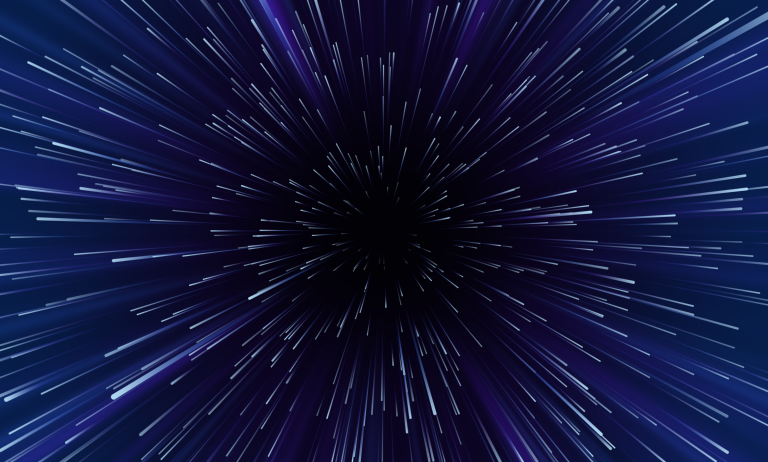
Reproduce this background procedurally as a Shadertoy shader.

```glsl
// Star streaks rushing outward from a dark centre over a navy and violet haze.

const float TAU = 6.2831853;
const vec3 VOID_BLACK = vec3(0.006, 0.002, 0.022);
const vec3 DEEP_VIOLET = vec3(0.042, 0.016, 0.13);
const vec3 NAVY = vec3(0.025, 0.115, 0.29);
const vec3 VIOLET = vec3(0.21, 0.07, 0.52);
const vec3 AZURE = vec3(0.20, 0.38, 0.82);
const vec3 ICE = vec3(0.68, 0.84, 0.94);

float hash(vec2 p) {
    return fract(sin(dot(p, vec2(127.1, 311.7))) * 43758.5453);
}

// Smooth noise around the full turn, periodic over the given cell count
float ringNoise(float turn, float cells, float seed) {
    float x = turn * cells;
    float cell = floor(x);
    float a = hash(vec2(mod(cell, cells), seed));
    float b = hash(vec2(mod(cell + 1.0, cells), seed));
    return mix(a, b, smoothstep(0.0, 1.0, x - cell));
}

// Dark core, violet ring and bluer left and right sides
vec3 haze(vec2 p) {
    float r = length(p);
    float side = length(p * vec2(1.0, 0.65));
    vec3 color = mix(VOID_BLACK, DEEP_VIOLET, smoothstep(0.06, 0.46, r));
    return mix(color, NAVY, smoothstep(0.30, 0.88, side));
}

// Broad blurred rays between the sharp streaks
vec3 softRays(float turn, float r) {
    float violetRay = pow(ringNoise(turn, 96.0, 3.0), 4.0);
    float blueRay = pow(ringNoise(turn, 150.0, 8.0), 5.0);
    float reach = smoothstep(0.16, 0.65, r);
    return reach * (0.28 * VIOLET * violetRay + 0.20 * AZURE * blueRay);
}

// Tapered streak pointing away from the origin: rgb colour, alpha coverage
vec4 streak(vec2 p, vec2 head, float tail, float halfWidth, vec3 tint, float soft) {
    float reach = length(head);
    vec2 dir = head / reach;
    float along = dot(p, dir);
    float across = dot(p, vec2(-dir.y, dir.x));
    float t = clamp((along / reach - tail) / (1.0 - tail), 0.0, 1.0);
    float gap = along - clamp(along, tail * reach, reach);
    float d = length(vec2(gap, across)) - halfWidth * mix(0.4, 1.0, t);
    vec3 color = mix(tint, ICE, smoothstep(0.35, 1.0, t));
    return vec4(color, (1.0 - smoothstep(-soft, soft, d)) * pow(t, 1.1));
}

// Wide blurred shaft without a bright tip
vec3 shaft(vec2 p, vec2 through, float halfWidth, vec3 tint) {
    vec2 dir = normalize(through);
    float along = dot(p, dir);
    float across = dot(p, vec2(-dir.y, dir.x));
    float profile = exp(-pow(across / (halfWidth * max(along, 0.05)), 2.0));
    return tint * profile * smoothstep(0.18, 0.60, along);
}

vec3 over(vec3 base, vec4 paint, float opacity) {
    return mix(base, paint.rgb, paint.a * opacity);
}

// One ring of sectors, each holding a single random streak
vec3 addLayer(vec3 base, vec2 p, float turn, float layer, float soft) {
    float sectors = 36.0 + 3.0 * layer;
    float shifted = fract(turn + layer * 0.381966);
    vec2 id = vec2(floor(shifted * sectors), layer + 1.0);
    float jitter = mix(0.25, 0.75, hash(id));
    float angle = ((id.x + jitter) / sectors - layer * 0.381966 - 0.5) * TAU;
    float reach = 0.07 + 0.95 * pow(hash(id + 17.3), 0.85);
    float tail = mix(0.48, 0.84, hash(id + 31.7));
    float thick = pow(hash(id + 47.1), 4.0);
    float halfWidth = 0.0009 + reach * (0.0009 + 0.0035 * thick);
    vec3 tint = mix(VIOLET, AZURE, hash(id + 59.9));
    vec2 head = reach * vec2(cos(angle), sin(angle));
    float opacity = mix(0.45, 1.0, hash(id + 73.3)) * smoothstep(0.0, 0.18, reach);
    return over(base, streak(p, head, tail, halfWidth, tint, soft), opacity);
}

void mainImage(out vec4 fragColor, in vec2 fragCoord) {
    vec2 p = (fragCoord - 0.5 * iResolution.xy) / iResolution.y;
    float soft = 0.75 / iResolution.y;
    float r = length(p);
    float turn = atan(p.y, p.x) / TAU + 0.5;

    // Background glow
    vec3 color = haze(p) + softRays(turn, r);
    color += shaft(p, vec2(-0.25, 0.50), 0.045, VIOLET * 0.65);
    color += shaft(p, vec2(0.22, 0.50), 0.035, VIOLET * 0.45);
    color += shaft(p, vec2(0.31, -0.50), 0.035, VIOLET * 0.45);
    color += shaft(p, vec2(-0.56, -0.36), 0.025, VIOLET * 0.40);

    // Scattered streaks
    for (int i = 0; i < 14; i++) {
        color = addLayer(color, p, turn, float(i), soft);
    }

    // Dominant streaks
    color = over(color, streak(p, vec2(-0.585, -0.359), 0.35, 0.0060, AZURE, soft), 1.0);
    color = over(color, streak(p, vec2(-0.291, -0.146), 0.35, 0.0030, AZURE, soft), 1.0);
    color = over(color, streak(p, vec2(0.785, 0.091), 0.50, 0.0030, VIOLET, soft), 1.0);
    color = over(color, streak(p, vec2(0.448, 0.041), 0.40, 0.0030, VIOLET, soft), 1.0);
    color = over(color, streak(p, vec2(0.900, 0.505), 0.45, 0.0080, AZURE, soft), 0.8);
    color = over(color, streak(p, vec2(-0.715, 0.190), 0.55, 0.0030, AZURE, soft), 1.0);
    color = over(color, streak(p, vec2(0.470, -0.440), 0.50, 0.0035, AZURE, soft), 1.0);
    color = over(color, streak(p, vec2(-0.300, 0.570), 0.60, 0.0080, AZURE, soft), 0.7);
    color = over(color, streak(p, vec2(0.110, -0.395), 0.40, 0.0035, AZURE, soft), 0.9);

    fragColor = vec4(color, 1.0);
}
```
